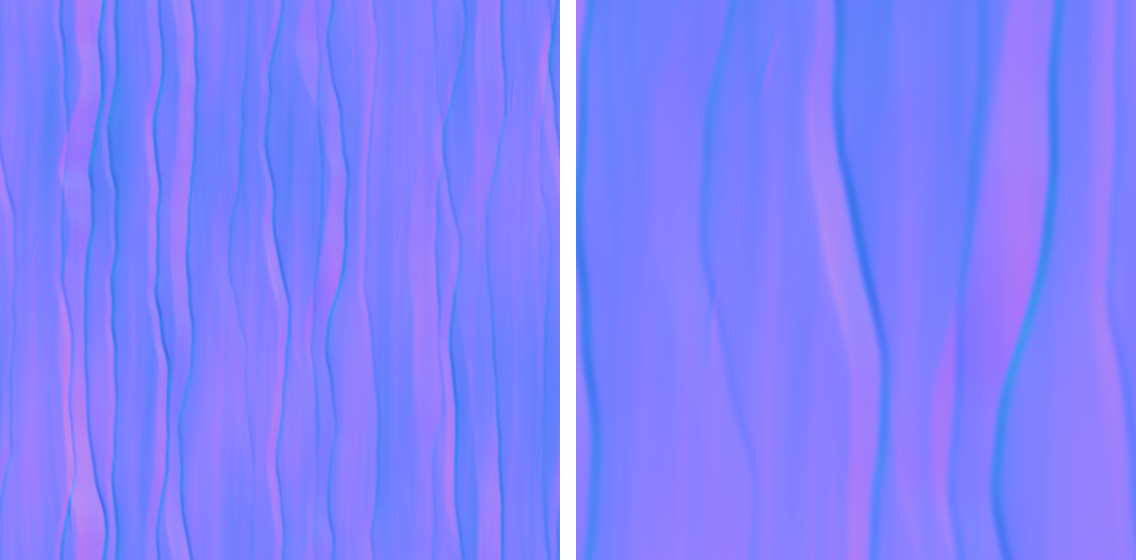
Left, the full canvas; right, a detail of the centre.
Give the GLSL for this texture map, as a three.js fragment shader.

```glsl
varying vec2 vUv;

float hash(vec2 p) {
  return fract(sin(dot(p, vec2(127.1, 311.7))) * 43758.5453);
}

float bell(float x) {
  return exp(-x * x);
}

float cornerRamp(vec2 cell, vec2 offset, vec2 period) {
  float angle = 6.2832 * hash(mod(cell, period));
  return dot(vec2(cos(angle), sin(angle)), offset);
}

// Gradient noise that repeats after the given number of cells
float noise(vec2 p, vec2 period) {
  vec2 i = floor(p), f = fract(p), e = vec2(1.0, 0.0);
  vec2 s = f * f * f * (f * (f * 6.0 - 15.0) + 10.0);
  float low = mix(cornerRamp(i, f, period), cornerRamp(i + e.xy, f - e.xy, period), s.x);
  float high = mix(cornerRamp(i + e.yx, f - e.yx, period), cornerRamp(i + e.xx, f - e.xx, period), s.x);
  return mix(low, high, s.y);
}

float wave(float y, float cycles, float id) {
  return noise(vec2(y * cycles, id * 2.0 + 0.5), vec2(cycles, 997.0));
}

float foldPath(float y, float id) {
  return 0.036 * wave(y, 3.0, id) + 0.017 * wave(y, 7.0, id + 40.0) + 0.005 * wave(y, 17.0, id + 80.0);
}

// Raised strip: lit face on the left, sharp dark lip on the right
vec2 foldSlope(vec2 uv, float id) {
  float sway = foldPath(uv.y, id);
  float lean = (foldPath(uv.y + 0.002, id) - sway) / 0.002;
  float centre = (id + 0.8 * hash(vec2(id, 3.0))) / 15.0;
  float d = fract(uv.x - centre - sway + 0.5) - 0.5;

  float size = hash(vec2(id, 11.0));
  float width = mix(0.009, 0.056, size * size) * (0.9 + 0.8 * wave(uv.y, 4.0, id + 120.0));
  float soft = mix(0.002, 0.01, hash(vec2(id, 17.0)));
  float strength = mix(0.35, 1.0, hash(vec2(id, 23.0))) * (0.85 + 0.9 * wave(uv.y, 3.0, id + 160.0));

  float face = smoothstep(-width - soft, -width + soft, d) * (1.0 - smoothstep(-0.003, 0.001, d));
  float rim = bell((d + width) / 0.0045);
  float lip = bell((d - 0.002) / 0.0034);
  float shade = smoothstep(0.0, 0.004, d) * exp(-max(d, 0.0) / 0.016);
  float slope = strength * (0.27 * face + 0.12 * rim - 0.46 * lip - 0.18 * shade);
  return vec2(slope, -slope * lean);
}

// Short, thin slanted nick with one lit and one dark side
vec2 nickSlope(vec2 uv, float id) {
  vec2 p = fract(uv - vec2(hash(vec2(id, 31.0)), hash(vec2(id, 37.0))) + 0.5) - 0.5;
  float lean = mix(-0.08, 0.3, hash(vec2(id, 41.0)));
  float reach = mix(0.02, 0.05, hash(vec2(id, 43.0)));
  float d = (p.x - lean * p.y - 1.5 * p.y * p.y) / 0.0025;
  float taper = 1.0 - smoothstep(0.2, 1.0, abs(p.y) / reach);
  float slope = mix(0.25, 0.6, hash(vec2(id, 47.0))) * d * bell(d) * taper;
  return vec2(slope, -slope * lean);
}

void main() {
  vec2 uv = vUv;

  // Broad columns and fine vertical grain
  float x = uv.x + 0.022 * noise(uv.yx * vec2(3.0, 5.0), vec2(3.0, 5.0));
  float grain = 0.32 * noise(vec2(x * 10.0, uv.y * 2.0), vec2(10.0, 2.0))
    + 0.24 * noise(vec2(x * 27.0, uv.y * 2.0), vec2(27.0, 2.0))
    + 0.13 * noise(vec2(x * 70.0, uv.y * 3.0), vec2(70.0, 3.0))
    + 0.06 * noise(vec2(x * 150.0, uv.y * 6.0), vec2(150.0, 6.0));
  vec2 slope = vec2(grain - 0.02, 0.03 * noise(uv * vec2(20.0, 9.0), vec2(20.0, 9.0)));

  for (int i = 0; i < 15; i++) {
    slope += foldSlope(uv, float(i));
  }
  for (int i = 0; i < 16; i++) {
    slope += nickSlope(uv, float(i));
  }

  // Pack the surface direction into colour
  slope.x = clamp(slope.x, -0.6, 0.55);
  gl_FragColor = vec4(normalize(vec3(slope, 1.0)) * 0.5 + 0.5, 1.0);
}
```
